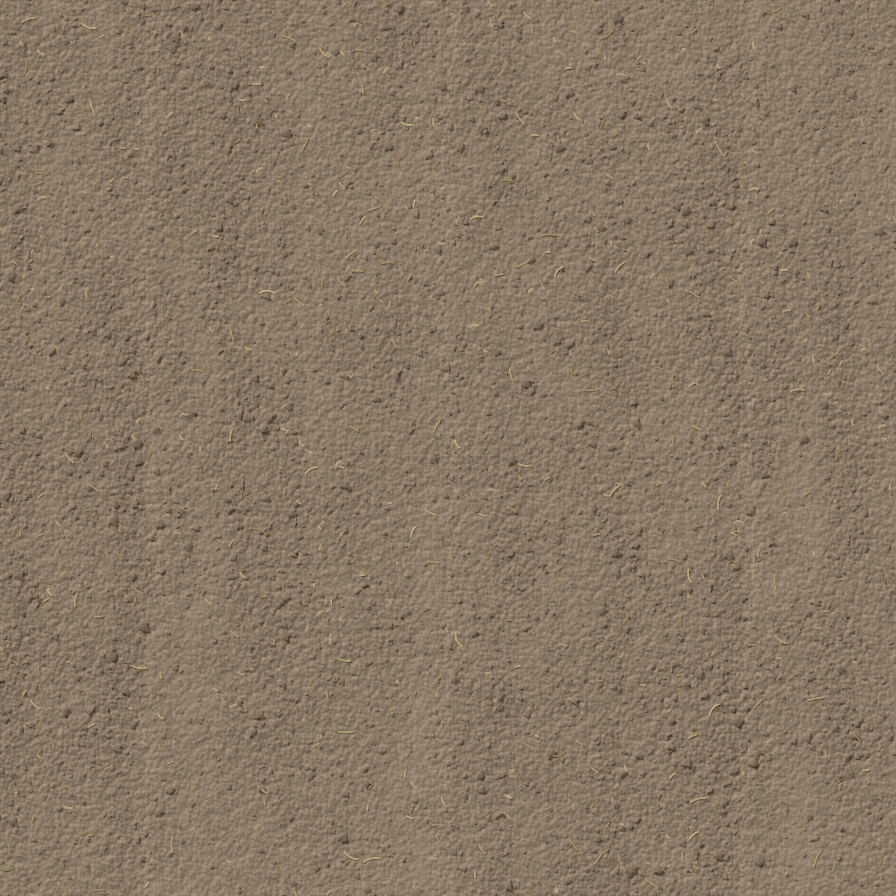
This texture is drawn by a three.js fragment shader. Its source:

```glsl
varying vec2 vUv;

const vec3  SOIL         = vec3(0.535, 0.474, 0.402);
const vec3  TONE_TINT    = vec3(1.0, 0.98, 0.90);
const vec3  STRAW_DARK   = vec3(0.60, 0.51, 0.34);
const vec3  STRAW_PALE   = vec3(0.80, 0.72, 0.53);
const vec2  LIGHT        = vec2(-0.6, 0.8);
const float SOFT_EDGE    = 0.0012;
const float RELIEF_STEP  = 0.0028;
const float CLOD_SCALE   = 58.0;
const float CRUMB_SCALE  = 112.0;
const float STRAW_SCALE  = 30.0;
const float CHAFF_SCALE  = 58.0;
const float STRAW_WIDTH  = 0.0004;
const float SHADOW_DEPTH = 0.17;
const float FURROWS      = 3.0;

vec2 hash2(vec2 p) {
  vec3 q = fract(p.xyx * vec3(0.1031, 0.1030, 0.0973));
  q += dot(q, q.yzx + 33.33);
  return fract((q.xx + q.yz) * q.zy);
}

float smoothNoise(vec2 p) {
  vec2 i = floor(p), f = fract(p);
  f = f * f * (3.0 - 2.0 * f);
  float low  = mix(hash2(i).x, hash2(i + vec2(1.0, 0.0)).x, f.x);
  float high = mix(hash2(i + vec2(0.0, 1.0)).x, hash2(i + 1.0).x, f.x);
  return mix(low, high, f.y);
}

// Offset to one of the nine surrounding cells
vec2 neighbour(int i) {
  float n = float(i), row = floor((n + 0.5) / 3.0);
  return vec2(n - 3.0 * row, row) - 1.0;
}

// Distance to the nearest scattered point
float cellular(vec2 p) {
  float nearest = 4.0;
  for (int i = 0; i < 9; i++) {
    vec2 id = floor(p) + neighbour(i);
    vec2 d = id + hash2(id) - p;
    nearest = min(nearest, dot(d, d));
  }
  return sqrt(nearest);
}

float grainHeight(vec2 p) {
  return -0.11 * cellular(p * 68.0) - 0.12 * cellular(p * 131.0 + 17.0) - 0.10 * cellular(p * 235.0 + 41.0);
}

// Radius-relative distance to an angular, stretched lump
float lumpDistance(vec2 d, vec2 seed) {
  float turn = 6.283 * seed.x;
  d = mat2(cos(turn), sin(turn), -sin(turn), cos(turn)) * d;
  d.y *= 1.0 + 0.7 * seed.y;
  float a = atan(d.y, d.x + 1e-5);
  return length(d) * (1.0 + 0.16 * sin(3.0 * a + 9.0 * seed.y) + 0.10 * sin(5.0 * a + turn));
}

// Adds lit lumps and their shadows to the ground tone
float addLumps(float tone, vec2 uv, float scale, float density) {
  vec2 p = uv * scale + scale;
  float soft = SOFT_EDGE * scale, shadow = 0.0, body = 0.0, lit = 0.0;
  for (int i = 0; i < 9; i++) {
    vec2 id = floor(p) + neighbour(i);
    vec2 pick = hash2(id + 71.0), seed = hash2(id + 37.0);
    if (pick.x > density) continue;
    float radius = mix(0.11, 0.34, pick.y * pick.y);
    vec2 d = p - id - hash2(id);
    float mask = 1.0 - smoothstep(radius - 0.5 * soft, radius + 0.5 * soft, lumpDistance(d, seed));
    float shadowDist = lumpDistance(d + LIGHT * radius * 0.75, seed);
    shadow = max(shadow, 1.0 - smoothstep(radius - 0.5 * soft, radius + soft, shadowDist));
    lit = mix(lit, 0.095 * dot(d, LIGHT) / radius + 0.07 * (seed.y - 0.45), mask);
    body = max(body, mask);
  }
  tone -= SHADOW_DEPTH * shadow * (1.0 - body);
  return mix(tone, lit + 0.45 * tone, body);
}

// Bent stalks: x is coverage, y is a random shade
vec2 stalks(vec2 uv, float scale, float density) {
  vec2 p = uv * scale + 2.0 * scale, result = vec2(0.0);
  for (int i = 0; i < 9; i++) {
    vec2 id = floor(p) + neighbour(i);
    vec2 pick = hash2(id + 113.0), seed = hash2(id + 59.0);
    if (pick.x > density) continue;
    vec2 d = p - id - hash2(id + 7.0);
    float turn = 1.571 + 3.4 * (seed.x - 0.5);
    d = mat2(cos(turn), -sin(turn), sin(turn), cos(turn)) * d;
    d.y += (seed.y - 0.5) * 2.5 * d.x * d.x;
    float reach = mix(0.07, 0.27, pick.y * pick.y);
    float dist = length(vec2(max(abs(d.x) - reach, 0.0), d.y)) / scale;
    float mask = 1.0 - smoothstep(STRAW_WIDTH, STRAW_WIDTH + SOFT_EDGE, dist);
    if (mask > result.x) result = vec2(mask, seed.y);
  }
  return result;
}

void main() {
  // Vertical tracks and loose patches
  float x = vUv.x + 0.006 * sin(vUv.y * 11.0) + 0.003 * sin(vUv.y * 31.0);
  float ridge = 1.0 - smoothstep(0.0, 0.014, abs(fract(x * FURROWS) - 0.5) / FURROWS);
  float tracks = 0.5 * sin(x * 47.0 + 1.0) + 0.3 * sin(x * 103.0) + 0.2 * sin(x * 191.0 + 2.0);
  float patches = 0.5 * smoothNoise(vUv * vec2(9.0, 5.0)) + 0.5 * smoothNoise(vUv * vec2(34.0, 23.0) + 50.0);
  float loose = clamp(patches + 0.20 * tracks + 0.18 * ridge, 0.0, 1.0);
  // Side-lit grain, rougher where the soil is loose
  float tone = (grainHeight(vUv) - grainHeight(vUv + LIGHT * RELIEF_STEP)) * mix(0.75, 1.25, loose);
  tone += 0.018 * ridge - 0.012 * tracks + 0.05 * (0.5 - patches) + 0.04 * (smoothNoise(vUv * 300.0) - 0.5);
  // Crumbs and clods
  tone = addLumps(tone, vUv, CRUMB_SCALE, 0.10 + 0.40 * loose);
  tone = addLumps(tone, vUv, CLOD_SCALE, 0.06 + 0.55 * loose * loose);
  vec3 colour = SOIL + TONE_TINT * clamp(tone, -0.27, 0.19);
  // Straw and chaff over thin shadows
  vec2 straw = stalks(vUv, STRAW_SCALE, 0.30), chaff = stalks(vUv, CHAFF_SCALE, 0.14);
  colour *= 1.0 - 0.25 * stalks(vUv + LIGHT * 0.0016, STRAW_SCALE, 0.30).x;
  colour = mix(colour, mix(STRAW_DARK, STRAW_PALE, chaff.y), 0.75 * chaff.x);
  colour = mix(colour, mix(STRAW_DARK, STRAW_PALE, straw.y), 0.85 * straw.x);
  gl_FragColor = vec4(colour, 1.0);
}
```
